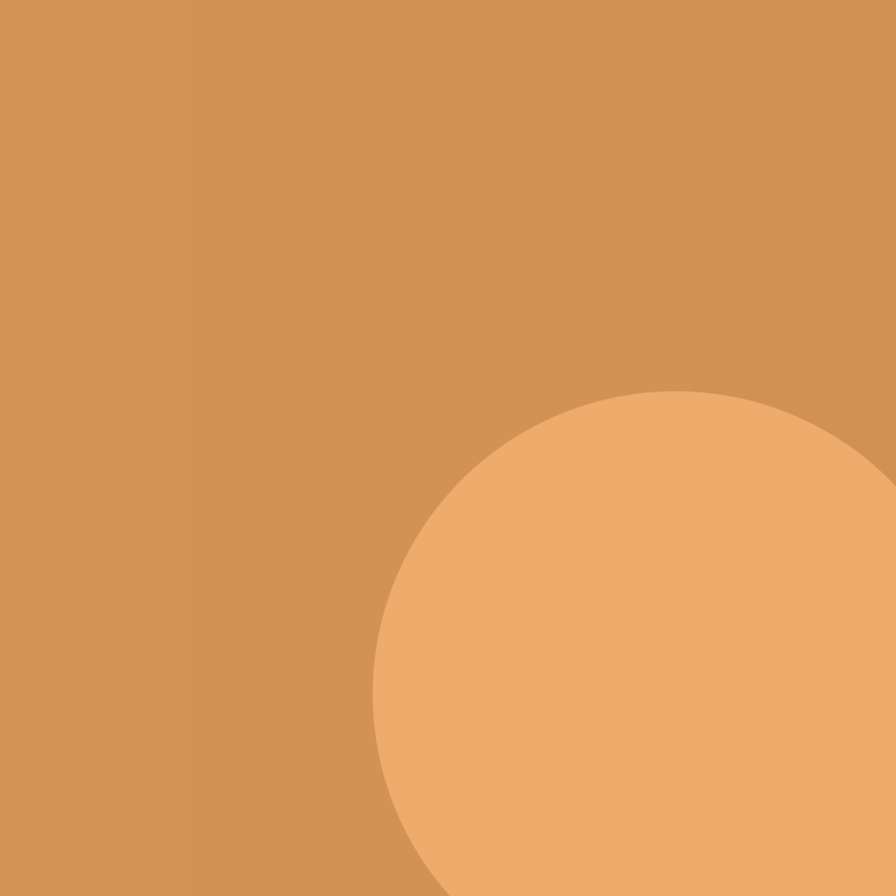
Write a Shadertoy shader that draws this background.

```glsl
// A large pale orange disc rests in the lower right of a flat caramel field.
// The disc is a circle distance function with a smoothed edge, and the
// field darkens very slightly from left to right.

float circleDistance(vec2 p, vec2 center, float radius) {
    return length(p - center) - radius;
}

void mainImage(out vec4 fragColor, in vec2 fragCoord) {
    vec2 uv = fragCoord / iResolution.xy;
    float pixel = 1.0 / min(iResolution.x, iResolution.y);

    // Caramel field
    vec3 color = mix(vec3(0.825, 0.576, 0.330), vec3(0.816, 0.569, 0.326), uv.x);

    // Pale disc, cut off by the right and bottom edges
    float disc = circleDistance(uv, vec2(0.754, 0.2253), 0.338);
    float coverage = 1.0 - smoothstep(-pixel, pixel, disc);
    color = mix(color, vec3(0.929, 0.675, 0.424), coverage);

    fragColor = vec4(color, 1.0);
}
```
